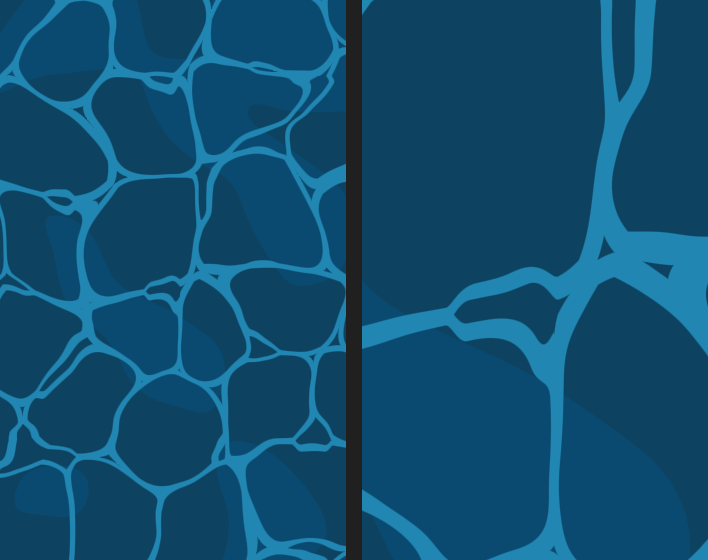
Left, the full canvas; right, a detail of the centre.
Give the GLSL for this texture, as a Shadertoy shader.

```glsl
// Stylised water surface: a pale blue caustic net over soft-shaped patches of deep blue.

const vec3 DEEP_BLUE = vec3(0.05, 0.26, 0.38);
const vec3 MID_BLUE  = vec3(0.04, 0.29, 0.44);
const vec3 NET_BLUE  = vec3(0.13, 0.53, 0.70);

const float NET_SCALE   = 3.6;   // net cells across the canvas
const float PATCH_SCALE = 2.9;   // colour patches across the canvas

vec2 hash22(vec2 p) {
    vec3 q = fract(p.xyx * vec3(0.1031, 0.1030, 0.0973));
    q += dot(q, q.yzx + 33.33);
    return fract((q.xx + q.yz) * q.zy);
}

float valueNoise(vec2 p) {
    vec2 i = floor(p), f = fract(p);
    vec2 u = f * f * f * (f * (f * 6.0 - 15.0) + 10.0);
    float low  = mix(hash22(i).x, hash22(i + vec2(1, 0)).x, u.x);
    float high = mix(hash22(i + vec2(0, 1)).x, hash22(i + vec2(1, 1)).x, u.x);
    return mix(low, high, u.y);
}

// Bends the plane so that straight cell borders become curves.
vec2 warp(vec2 p, float frequency, float amount) {
    vec2 q = p * frequency;
    vec2 n = vec2(valueNoise(q + 17.3), valueNoise(q + 71.9));
    return p + (n - 0.5) * amount;
}

// Distances to the three nearest points of a jittered, staggered grid.
vec3 nearestThree(vec2 p, float jitter) {
    vec2 base = floor(p);
    vec3 nearest = vec3(9.0);
    for (int y = -2; y <= 2; y++)
    for (int x = -2; x <= 2; x++) {
        vec2 cell = base + vec2(x, y);
        vec2 site = cell + 0.5 + (hash22(cell + 40.0) - 0.5) * jitter;
        site.x += 0.5 * mod(cell.y, 2.0) - 0.25;
        float d = distance(p, site);
        if (d < nearest.x)      nearest = vec3(d, nearest.xy);
        else if (d < nearest.y) nearest = vec3(nearest.x, d, nearest.y);
        else if (d < nearest.z) nearest.z = d;
    }
    return nearest;
}

// Border field: zero on borders, positive in cells, negative in rounded junctions.
float borderField(vec2 p, float rounding) {
    vec3 d = nearestThree(p, 0.7);
    float blend = max(rounding - (d.z - d.y), 0.0) / rounding;
    return d.y - d.x - blend * blend * rounding * 0.25;
}

// Sum of round bumps with mostly alternating signs.
float patchField(vec2 p) {
    vec2 base = floor(p);
    float sum = 0.0;
    for (int y = -1; y <= 1; y++)
    for (int x = -1; x <= 1; x++) {
        vec2 cell = base + vec2(x, y);
        vec2 offset = 0.15 + 0.7 * hash22(cell + 9.0);
        vec2 away = p - cell - offset;
        float bump = max(1.0 - dot(away, away) / 1.3, 0.0);
        float checker = 1.0 - 2.0 * mod(cell.x + cell.y, 2.0);
        float weight = 0.6 * checker + 1.2 * (hash22(cell + 63.0).y - 0.5);
        sum += weight * bump * bump * bump;
    }
    return sum;
}

// Antialiased step.
float edge(float level, float value) {
    float soft = max(fwidth(value), 0.0001) * 0.75;
    return smoothstep(level - soft, level + soft, value);
}

void mainImage(out vec4 fragColor, in vec2 fragCoord) {
    vec2 uv = fragCoord / iResolution.x;

    // Two-tone water
    vec2 patchPos = warp(uv * PATCH_SCALE + 5.0, 1.3, 0.3);
    vec3 color = mix(DEEP_BLUE, MID_BLUE, edge(0.11, patchField(patchPos)));

    // Net, with open junctions and a few split strands
    vec2 netPos = uv * NET_SCALE + 12.0;
    vec2 bent = warp(warp(netPos, 1.1, 0.4), 2.7, 0.09);
    float rounding = mix(0.12, 0.52, valueNoise(netPos * 1.6 + 3.0));
    float split = 0.12 * smoothstep(0.74, 0.92, valueNoise(netPos * 1.9 + 31.0));
    float field = borderField(bent, rounding) - split;

    float strandWidth = 0.045 + 0.018 * valueNoise(netPos * 2.2);
    float net = (1.0 - edge(strandWidth, field)) * edge(-0.05, field);
    color = mix(color, NET_BLUE, net);

    fragColor = vec4(color, 1.0);
}
```
